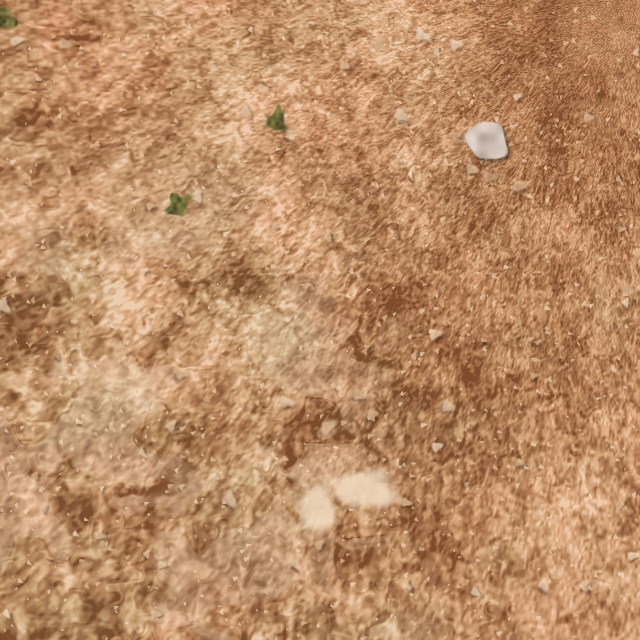
Write a Shadertoy shader that draws this texture.

```glsl
// Dry sandy ground with radially smeared grain, pale crust, pebbles and small weeds.

const vec3 UMBER  = vec3(0.49, 0.30, 0.17);
const vec3 BROWN  = vec3(0.62, 0.43, 0.29);
const vec3 CLAY   = vec3(0.70, 0.50, 0.34);
const vec3 SAND   = vec3(0.765, 0.585, 0.42);
const vec3 STRAW  = vec3(0.85, 0.67, 0.51);
const vec3 CREAM  = vec3(0.93, 0.80, 0.68);
const vec3 CRUST  = vec3(0.83, 0.67, 0.54);
const vec3 CHALK  = vec3(0.95, 0.86, 0.75);
const vec3 SLATE  = vec3(0.80, 0.74, 0.70);
const vec3 LEAF   = vec3(0.33, 0.34, 0.16);
const vec2 FOCUS  = vec2(1.02, 1.01);     // centre of the radial smear
const vec2 SMEAR  = vec2(62.0, 105.0);    // grain frequency along and across it
const float BROAD = 0.48, CLUMP = 0.50, GRAIN = 0.50, GRIT = 0.42;

float hash(vec2 p) {
    vec3 q = fract(p.xyx * vec3(0.1031, 0.1030, 0.0973));
    q += dot(q, q.yzx + 33.33);
    return fract((q.x + q.y) * q.z);
}

// Value noise scaled to zero mean and unit deviation
float noise(vec2 p) {
    vec2 i = floor(p), f = fract(p);
    f = f * f * (3.0 - 2.0 * f);
    float low = mix(hash(i), hash(i + vec2(1, 0)), f.x);
    float high = mix(hash(i + vec2(0, 1)), hash(i + vec2(1, 1)), f.x);
    return (mix(low, high, f.y) - 0.5) * 4.66;
}

float fbm(vec2 p) {
    float sum = 0.0, amp = 0.76;
    for (int i = 0; i < 4; i++) {
        sum += amp * noise(p);
        p = mat2(1.6, 1.2, -1.2, 1.6) * p + 17.3;
        amp *= 0.64;
    }
    return sum;
}

// Earth colour for a tone measured in deviations from the mean
vec3 earth(float t) {
    vec3 c = mix(UMBER, BROWN, smoothstep(-2.3, -1.1, t));
    c = mix(c, CLAY, clamp((t + 1.1) / 0.6, 0.0, 1.0));
    c = mix(c, SAND, clamp((t + 0.5) / 0.65, 0.0, 1.0));
    c = mix(c, STRAW, clamp((t - 0.15) / 0.8, 0.0, 1.0));
    return mix(c, CREAM, smoothstep(0.9, 2.2, t));
}

// Angular scattered stones: x = coverage, y = random shade
vec2 pebbles(vec2 p, float freq, float density, float size) {
    vec2 g = p * freq, cell = floor(g), best = vec2(0.0);
    for (int y = -1; y <= 1; y++)
    for (int x = -1; x <= 1; x++) {
        vec2 id = cell + vec2(x, y);
        float pick = hash(id + 5.7);
        if (pick > density) continue;
        vec2 d = g - id - vec2(hash(id + 21.1), hash(id + 43.9));
        float turn = 6.283 * hash(id + 71.3), a = atan(d.y, d.x) + turn;
        float radius = size * (0.45 + 0.75 * hash(id + 9.2));
        float edge = length(d) * (1.0 + 0.2 * cos(3.0 * a) + 0.18 * cos(2.0 * a + turn));
        float cover = 1.0 - smoothstep(0.6 * radius, 1.25 * radius, edge);
        if (cover > best.x) best = vec2(cover, pick / density);
    }
    return best;
}

// Soft stone with an uneven outline
float boulder(vec2 p, vec2 centre, vec2 size, float soft) {
    vec2 d = (p - centre) / size;
    d = vec2(d.x + 0.35 * d.y, d.y - 0.25 * d.x);
    float edge = pow(dot(d * d, d * d), 0.25) + 0.10 * noise(p * 45.0);
    return 1.0 - smoothstep(1.0 - soft, 1.0 + soft, edge);
}

void mainImage(out vec4 fragColor, in vec2 fragCoord) {
    vec2 p = fragCoord / iResolution.y;
    vec2 ray = FOCUS - p;
    float dist = length(ray);
    vec2 smear = vec2(log(dist + 0.06), atan(ray.y, ray.x)) * SMEAR;
    vec2 warp = 0.012 * vec2(noise(p * 22.0), noise(p * 22.0 + 50.0));
    float rocky = smoothstep(0.80, 0.50, p.x + 0.15 * p.y) * smoothstep(0.85, 0.50, p.y);

    // Layered tone: patches, clumps, smeared grain and grit
    float tone = BROAD * fbm(p * 4.5 + 3.1) - 0.12 + 0.22 * rocky;
    tone += CLUMP * mix(0.65, 1.1, rocky) * fbm((p + warp) * 26.0);
    tone += GRAIN * noise(smear + 2.0 * noise(p * 60.0) * 0.3);
    tone += GRIT * smoothstep(0.02, 0.35, dist) * noise(smear * 2.1 + 31.0);

    // Pale crust with broken dark rims
    float crustField = fbm((p + warp) * vec2(6.0, 8.0) + 11.0);
    float crust = smoothstep(0.45, 0.75, crustField) * rocky;
    float rim = smoothstep(0.22, 0.0, abs(crustField - 0.36)) * rocky;
    tone -= 0.85 * rim * smoothstep(-0.2, 1.2, noise(p * 30.0 + 8.0));
    tone -= 1.5 * smoothstep(1.75, 2.25, noise(p * 34.0 + 90.0));
    vec3 col = earth(tone);
    col = mix(col, CRUST + 0.06 * (tone - 0.3), 0.6 * crust);

    // Slow hue drift: redder on the right, more olive in the rocky part
    float hue = 0.5 * fbm(p * 9.0 + 70.0) + rocky - 0.5;
    col *= 1.0 + 0.03 * hue * vec3(-0.6, 0.5, 0.6);

    // Pebbles, with shadows offset to the lower right
    vec2 shade = vec2(-0.0025, 0.003);
    vec2 small = pebbles(p + warp * 0.15, 62.0, 0.30, 0.20);
    vec2 large = pebbles(p + warp * 0.2, 24.0, 0.14, 0.21);
    col *= 1.0 - 0.22 * pebbles(p + shade, 24.0, 0.14, 0.21).x;
    col = mix(col, mix(STRAW, CHALK, small.y), 0.72 * small.x);
    col = mix(col, mix(STRAW, CHALK, large.y) + 0.03 * noise(p * 120.0), 0.75 * large.x);

    // Three larger stones
    vec2 slab = vec2(0.76, 0.78);
    col *= 1.0 - 0.3 * boulder(p + shade * 2.0, slab, vec2(0.032, 0.027), 0.15);
    col = mix(col, SLATE + 0.045 * noise(p * 65.0), boulder(p, slab, vec2(0.032, 0.027), 0.1));
    col = mix(col, CHALK, 0.85 * boulder(p, vec2(0.57, 0.235), vec2(0.042, 0.030), 0.35));
    col = mix(col, CHALK, 0.85 * boulder(p, vec2(0.495, 0.205), vec2(0.026, 0.032), 0.35));

    // Weeds in ragged tufts
    for (int i = 0; i < 3; i++) {
        float k = float(i);
        vec2 root = vec2(0.43 - 0.15 * k - 0.06 * k * (k - 1.0), 0.81 - 0.34 * k + 0.21 * k * k);
        float tuft = exp(-dot(p - root, p - root) / 0.0006) + 0.16 * noise(p * 85.0);
        vec3 green = LEAF * (1.0 + 0.22 * noise(p * 150.0));
        col = mix(col, green, 0.85 * smoothstep(0.45, 0.75, tuft));
    }
    fragColor = vec4(clamp(col, 0.0, 1.0), 1.0);
}
```
